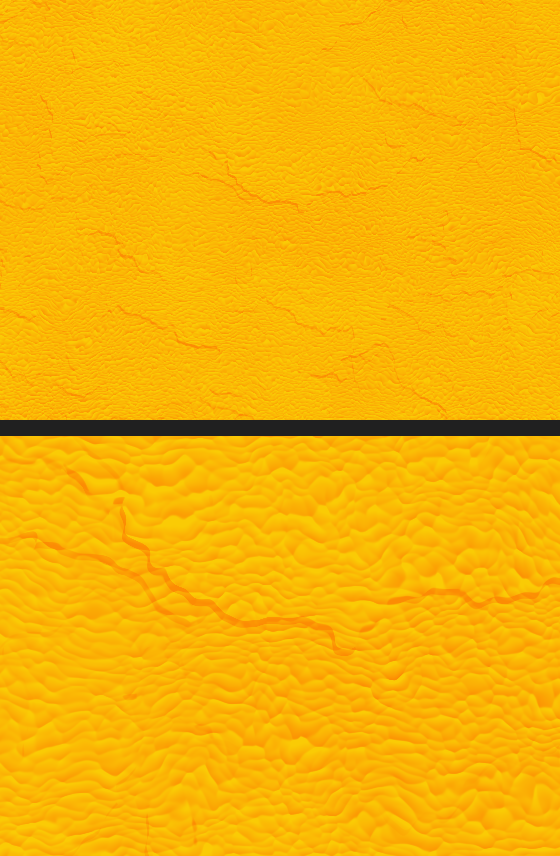
Top: the whole. Bottom: its middle third, enlarged.
Reproduce this texture procedurally as a Shadertoy shader.

```glsl
#define SHADOW_ORANGE vec3(0.99, 0.55, 0.015)
#define LIT_YELLOW vec3(0.98, 0.795, 0.02)
#define BASE_TONE 0.69
#define GRAIN_CELLS vec2(102.0, 138.0)
#define GRAIN_RELIEF 0.64
#define PLATE_CELLS vec2(4.2, 5.2)
#define CRUMB_CELLS vec2(11.0, 15.0)
#define EDGE_DEPTH 0.55
#define EDGE_OFFSET vec2(0.0018, 0.0052)
#define RAGGEDNESS 0.10

vec2 hash2(vec2 p) {
    vec3 q = fract(p.xyx * vec3(0.1031, 0.1030, 0.0973));
    q += dot(q, q.yzx + 33.33);
    return fract((q.xx + q.yz) * q.zy);
}

// Two channels of smooth value noise, centred on zero
vec2 noise2(vec2 p) {
    vec2 i = floor(p), f = fract(p);
    f = f * f * (3.0 - 2.0 * f);
    vec2 low = mix(hash2(i), hash2(i + vec2(1, 0)), f.x);
    vec2 high = mix(hash2(i + vec2(0, 1)), hash2(i + vec2(1, 1)), f.x);
    return mix(low, high, f.y) - 0.5;
}

// Soft cellular noise: xy = offset from the cell centre, z = cell height
vec3 cells(vec2 p, float sharpness) {
    vec2 base = floor(p);
    vec4 sum = vec4(0.0);
    for (int y = -1; y <= 1; y++)
    for (int x = -1; x <= 1; x++) {
        vec2 id = base + vec2(x, y);
        vec2 d = p - id - hash2(id + 50.0);
        float weight = exp(-sharpness * dot(d, d));
        sum += weight * vec4(d, hash2(id + 217.0).x, 1.0);
    }
    return sum.xyz / max(sum.w, 1e-36);
}

// Layered displacement that frays the plate outlines
vec2 fray(vec2 p) {
    vec2 shift = vec2(0.0);
    float size = RAGGEDNESS, frequency = 5.0;
    for (int i = 0; i < 5; i++) {
        shift += size * noise2(p * frequency + float(i) * 19.0);
        size *= 0.58;
        frequency *= 2.03;
    }
    return shift;
}

// Heights of the large plates and the small crumbs
vec2 plaster(vec2 p) {
    p += fray(p);
    return vec2(cells(p * PLATE_CELLS, 125.0).z,
                cells(p * CRUMB_CELLS + 31.0, 70.0).z);
}

void mainImage(out vec4 fragColor, in vec2 fragCoord) {
    vec2 p = fragCoord / iResolution.y;
    vec2 patches = noise2(p * 4.0 + 70.0);

    // Fine wavy grain, lit from above
    vec2 bent = p + 0.45 * fray(p + 3.0);
    float grain = cells(bent * GRAIN_CELLS, 9.0).y;
    float tone = BASE_TONE + GRAIN_RELIEF * (1.0 + 0.4 * patches.x) * grain;

    // Thin shadows under overlapping layers, faint light on upper rims
    vec2 height = plaster(p);
    vec2 rise = plaster(p + EDGE_OFFSET) - height;
    vec2 shadow = smoothstep(0.1, 0.5, rise);
    vec2 rim = max(-rise, 0.0);
    vec2 strength = vec2(1.0, 0.75 * smoothstep(-0.12, 0.22, patches.y));
    tone += dot(strength, 0.12 * rim - EDGE_DEPTH * shadow);

    // Broad uneven pigment, a little lighter on raised layers
    tone += 0.12 * noise2(p * 7.0 + 11.0).x + 0.07 * patches.y;
    tone += 0.09 * (height.x - 0.5) + 0.05 * (height.y - 0.5);

    fragColor = vec4(mix(SHADOW_ORANGE, LIT_YELLOW, clamp(tone, 0.0, 1.0)), 1.0);
}
```
